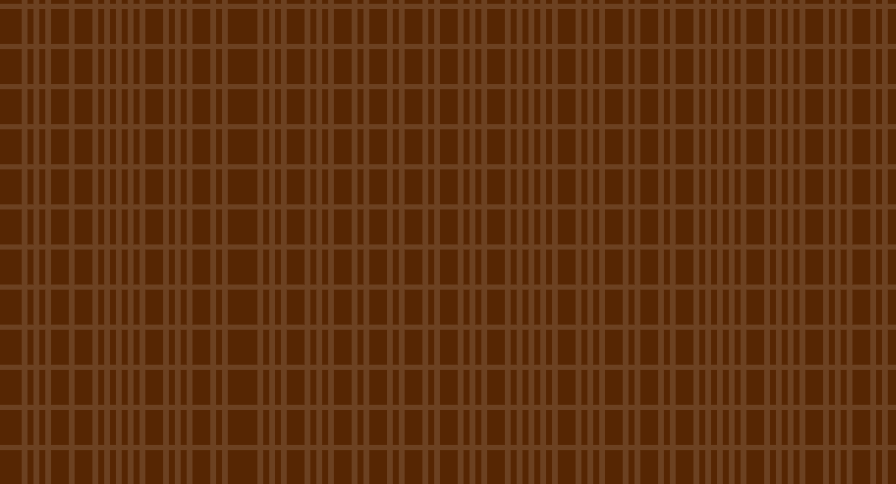
This pattern is drawn by a Shadertoy shader. Its source:

```glsl
// Brown lattice: evenly spaced horizontal bars over vertical bars in uneven groups.

// Lengths are fractions of the canvas height.
#define GROUND      vec3(0.337, 0.149, 0.010)
#define BAR         vec3(0.425, 0.253, 0.130)
#define SLOT_PITCH  0.02435
#define SLOT_OFFSET 0.0021
#define BAR_WIDTH   0.0120
#define ROW_PITCH   0.08285
#define ROW_OFFSET  0.0754
#define ROW_WIDTH   0.0107
#define FIRST_SLOT  2.0
#define GROUPS      20

// Bars in each group, left to right; one empty slot follows every group.
const int BARS[GROUPS] = int[](3, 1, 5, 3, 2, 0, 3, 3, 2, 2,
                               2, 3, 5, 3, 2, 2, 5, 4, 3, 2);

// Smooth coverage of a bar at a given distance from its centre line.
float coverage(float dist, float width, float pixel) {
    return clamp((0.5 * width - dist) / pixel + 0.5, 0.0, 1.0);
}

// Distance to the nearest vertical bar of any group.
float columnDistance(float x) {
    float slot = (x - SLOT_OFFSET) / SLOT_PITCH;
    float first = FIRST_SLOT;
    float nearest = 1e3;
    for (int i = 0; i < GROUPS; i++) {
        float count = float(BARS[i]);
        if (count > 0.0) {
            float bar = clamp(floor(slot + 0.5), first, first + count - 1.0);
            nearest = min(nearest, abs(slot - bar));
        }
        first += count + 1.0;
    }
    return nearest * SLOT_PITCH;
}

// Distance to the nearest horizontal bar.
float rowDistance(float y) {
    return abs(fract((y - ROW_OFFSET) / ROW_PITCH + 0.5) - 0.5) * ROW_PITCH;
}

void mainImage(out vec4 fragColor, in vec2 fragCoord) {
    float pixel = 1.0 / iResolution.y;
    vec2 p = fragCoord * pixel;

    float columns = coverage(columnDistance(p.x), BAR_WIDTH, pixel);
    float rows = coverage(rowDistance(p.y), ROW_WIDTH, pixel);

    fragColor = vec4(mix(GROUND, BAR, max(columns, rows)), 1.0);
}
```
